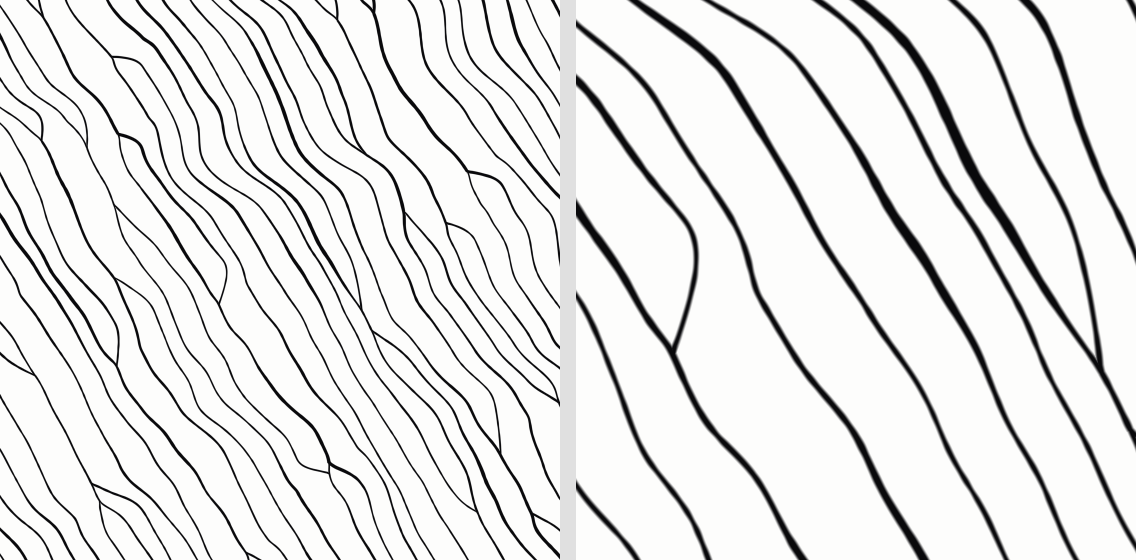
Left: the whole. Right: its middle third, enlarged.
Reproduce this pattern procedurally as a Shadertoy shader.

```glsl
// Hand-inked wavy diagonal lines that now and then fork and rejoin, on white paper.
#define SPACING 0.0355      // distance between neighbouring lines
#define ANGLE 1.02          // downward tilt of the lines, radians
#define WAVE_HEIGHT 0.022   // sway shared by neighbouring lines
#define WAVE_FREQ 9.0       // sway knots per canvas height
#define DRIFT 0.26          // private wander of a line, in spacings
#define CELL_LENGTH 0.7     // stretch of line holding at most one break
#define BREAK_CHANCE 0.55
#define PEN_MIN 0.00145     // half width of the thinnest stroke
#define PEN_SWELL 0.0019    // extra half width where the pen presses
#define EDGE_SOFTNESS 0.0012

const vec3 PAPER = vec3(0.992, 0.992, 0.988);
const vec3 INK = vec3(0.035, 0.035, 0.045);

float hash(vec2 p) {
    vec3 q = fract(vec3(p.xyx) * 0.1031);
    q += dot(q, q.yzx + 33.33);
    return fract((q.x + q.y) * q.z);
}

// Value noise from 0 to 1
float noise(vec2 p) {
    vec2 cell = floor(p), f = fract(p);
    f = f * f * (3.0 - 2.0 * f);
    float low = mix(hash(cell), hash(cell + vec2(1, 0)), f.x);
    float high = mix(hash(cell + vec2(0, 1)), hash(cell + vec2(1, 1)), f.x);
    return mix(low, high, f.y);
}

float signedNoise(vec2 p) { return 2.0 * noise(p) - 1.0; }

// How far an odd line has left its lane: 0 in the lane, 1 joined to a neighbour.
// The sign tells the side of that neighbour.
float joining(float line, float t) {
    float along = t / CELL_LENGTH + hash(vec2(line, 7.0));
    vec2 id = vec2(line, floor(along) + 40.0);
    if (hash(id) > BREAK_CHANCE) return 0.0;
    float centre = mix(0.4, 0.6, hash(id + 11.3));
    float halfSize = mix(0.18, 0.38, hash(id + 23.7));
    float f = fract(along);
    float enter = (f - centre + halfSize) / mix(0.06, 0.17, hash(id + 31.1));
    float leave = (centre + halfSize - f) / mix(0.06, 0.17, hash(id + 47.9));
    float amount = clamp(enter, 0.0, 1.0) * clamp(leave, 0.0, 1.0);
    return amount * amount * (hash(id + 59.2) < 0.5 ? -1.0 : 1.0);
}

// Undisturbed course of a line across the flow at position t along it
float lane(float line, float t) {
    float sway = signedNoise(vec2(t * WAVE_FREQ - 0.12 * line, 0.15 * line) + 50.0);
    float ripple = signedNoise(vec2(t * 21.0, 0.3 * line) + 90.0);
    float wander = signedNoise(vec2(t * 5.0 + 130.0, line * 3.0));
    return SPACING * (line + DRIFT * wander) + WAVE_HEIGHT * sway + 0.0035 * ripple;
}

// Even lines lean into the room left by a joined odd neighbour
float evenCourse(float line, float t) {
    float right = smoothstep(0.0, 1.0, abs(joining(line + 1.0, t)));
    float left = smoothstep(0.0, 1.0, abs(joining(line - 1.0, t)));
    return lane(line, t) + 0.22 * SPACING * (right - left);
}

float course(float line, float t) {
    if (mod(line, 2.0) < 0.5) return evenCourse(line, t);
    float join = joining(line, t);
    if (join == 0.0) return lane(line, t);
    return mix(lane(line, t), evenCourse(line + sign(join), t), abs(join));
}

// Half width of the stroke, swelling slowly with a slightly rough edge
float penWidth(float line, float t) {
    float press = noise(vec2(t * 6.0 + 200.0, line * 5.0));
    float grain = signedNoise(vec2(t * 140.0 + 300.0, line * 7.0));
    return PEN_MIN + PEN_SWELL * press * press * press + 0.00022 * grain;
}

void mainImage(out vec4 fragColor, in vec2 fragCoord) {
    vec2 p = fragCoord / iResolution.y;

    // t runs down along the lines, u across them
    float t = dot(p, vec2(cos(ANGLE), -sin(ANGLE)));
    float u = dot(p, vec2(sin(ANGLE), cos(ANGLE)));
    float nearest = floor(u / SPACING + 0.5);

    // Signed distance to the closest stroke, corrected by the local slope
    const float STEP = 0.002;
    float dist = 1.0;
    for (float k = -3.0; k <= 3.0; k++) {
        float line = nearest + k;
        float before = course(line, t - STEP);
        float after = course(line, t + STEP);
        float slope = (after - before) / (2.0 * STEP);
        float gap = abs(u - 0.5 * (before + after)) / sqrt(1.0 + slope * slope);
        dist = min(dist, gap - penWidth(line, t));
    }

    float soft = max(EDGE_SOFTNESS, 0.7 / iResolution.y);
    float ink = 1.0 - smoothstep(-soft, soft, dist);
    fragColor = vec4(mix(PAPER, INK, ink), 1.0);
}
```
